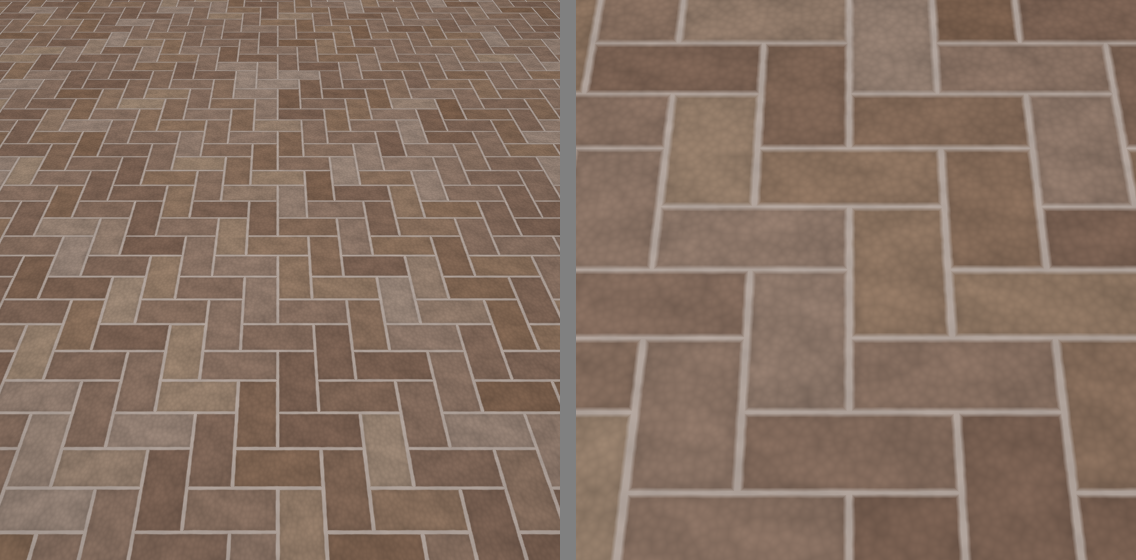
Left, the full canvas; right, a detail of the centre.
A WebGL 1 fragment shader for this texture:

```glsl
precision mediump float;
// Herringbone brick paving seen in perspective, with pale mortar joints.
#ifdef GL_FRAGMENT_PRECISION_HIGH
precision highp float;
#endif
uniform vec2 u_resolution;

// Camera: vanishing point and scale of the ground plane, in canvas units
const vec2 VANISHING = vec2(0.496, 1.495);
const float BRICK_WIDTH = 0.0595;   // width of one brick at unit depth
const float ROW_DENSITY = 25.05;    // brick rows per inverse depth
const float ROW_START = 17.33;      // row offset at the lower edge

// Joints and wear
const float JOINT_HALF = 0.042;     // half joint width, in brick widths
const float JOINT_WOBBLE = 0.007;
const float SOFTNESS = 0.0013;      // edge blur, in canvas units
const float BLOTCH = 0.10;
const float GRAIN = 0.09;

const vec3 BRICK_DARK = vec3(0.440, 0.345, 0.290);
const vec3 BRICK_MID = vec3(0.500, 0.412, 0.358);
const vec3 BRICK_PALE = vec3(0.570, 0.505, 0.462);
const vec3 OCHRE_TINT = vec3(1.01, 0.99, 0.93);
const vec3 MORTAR = vec3(0.665, 0.615, 0.585);

float hash(vec2 p) {
  vec3 q = fract(vec3(p.xyx) * 0.1031);
  q += dot(q, q.yzx + 33.33);
  return fract((q.x + q.y) * q.z);
}

// Distance to the nearest scattered point
float cellular(vec2 p) {
  vec2 cell = floor(p), f = fract(p);
  float nearest = 2.0;
  for (int y = -1; y <= 1; y++) {
    for (int x = -1; x <= 1; x++) {
      vec2 o = vec2(float(x), float(y));
      vec2 c = cell + o;
      vec2 site = o + vec2(hash(c), hash(c + 57.3)) - f;
      nearest = min(nearest, dot(site, site));
    }
  }
  return sqrt(nearest);
}

float layeredSines(vec2 p) {
  float sum = 0.0, amp = 0.5;
  for (int i = 0; i < 4; i++) {
    sum += amp * sin(p.x + 1.7 * sin(p.y)) * cos(p.y + 0.8 * sin(p.x));
    p = mat2(1.5, 1.1, -1.1, 1.5) * p + 2.3;
    amp *= 0.55;
  }
  return sum;
}

// Brick at a ground point: xy = lower left corner, zw = size
vec4 herringbone(vec2 p) {
  vec2 cell = floor(p);
  float k = floor(mod(cell.x - cell.y + 0.5, 4.0));
  if (k > 1.5) return vec4(cell - vec2(k - 2.0, 0.0), 2.0, 1.0);
  return vec4(cell - vec2(0.0, 1.0 - k), 1.0, 2.0);
}

// Box-filtered coverage of a joint on each axis
vec2 jointCoverage(vec2 d, vec2 blur, float halfWidth) {
  vec2 lo = max(d - blur, vec2(-halfWidth));
  vec2 hi = min(d + blur, vec2(halfWidth));
  return clamp((hi - lo) / (2.0 * blur), 0.0, 1.0);
}

void main() {
  vec2 uv = gl_FragCoord.xy / u_resolution;

  // Project the canvas onto the ground
  float depth = VANISHING.y - uv.y;
  vec2 ground = vec2((uv.x - VANISHING.x) / (BRICK_WIDTH * depth),
                     ROW_DENSITY / depth - ROW_START);
  vec2 scale = vec2(1.0 / (BRICK_WIDTH * depth), ROW_DENSITY / (depth * depth));
  vec2 blur = scale * max(vec2(SOFTNESS), 0.6 / u_resolution);

  // Locate the brick and its edges
  vec4 brick = herringbone(ground);
  vec2 local = ground - brick.xy;
  vec2 edge = min(local, brick.zw - local);
  float tone = hash(brick.xy + 101.0);
  float tint = hash(brick.xy + 217.0);
  vec2 shifted = ground + 40.0 + 9.0 * tone;

  // Each brick takes its own shade
  vec3 color = mix(BRICK_DARK, BRICK_MID, smoothstep(-0.15, 0.65, tone));
  color = mix(color, BRICK_PALE, 0.85 * smoothstep(0.68, 1.0, tone));
  color *= mix(vec3(1.0), OCHRE_TINT, smoothstep(0.45, 0.9, tint));

  // Blotches, fine grain that fades with distance, and darker rims
  float near = 1.0 - smoothstep(0.06, 0.22, blur.y);
  float grain = 0.5 - cellular(shifted * vec2(11.0, 8.0));
  color *= 1.0 + BLOTCH * layeredSines(shifted * 3.1) + GRAIN * near * grain;
  color *= 1.0 - 0.06 * (1.0 - smoothstep(0.03, 0.16, min(edge.x, edge.y)));

  // Mortar joints with slightly uneven edges
  float wobble = JOINT_WOBBLE * near * layeredSines(ground * 7.0);
  vec2 joint = jointCoverage(edge, blur, JOINT_HALF + wobble + 0.008 * (tint - 0.5));
  vec3 mortar = MORTAR * (1.0 + 0.05 * layeredSines(ground * 4.3 + 5.0));
  color = mix(color, mortar, max(joint.x, joint.y));

  // Broad unevenness and soft corner falloff
  vec2 centered = uv - 0.5;
  color *= 1.03 + 0.02 * layeredSines(ground * 0.45) - 0.13 * dot(centered, centered);
  gl_FragColor = vec4(color, 1.0);
}
```
